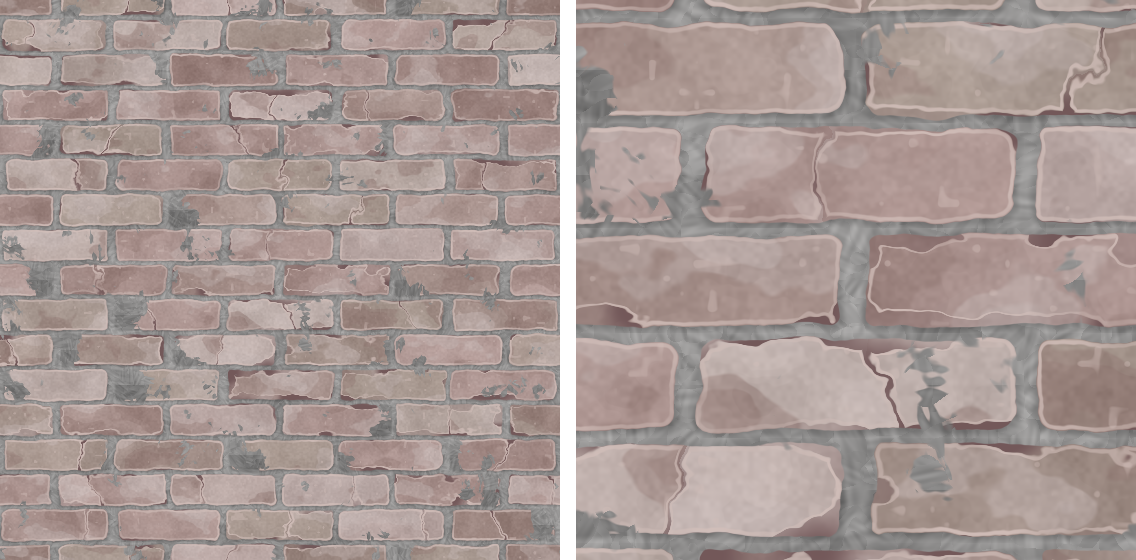
Left, the full canvas; right, a detail of the centre.
Reproduce this texture procedurally as a WebGL 2 fragment shader.

```glsl
#version 300 es
precision highp float;
// Weathered, painted brick wall: 16 courses of 5 bricks in running bond with grey mortar.
uniform vec2 u_resolution;
out vec4 outColor;

const float COURSES = 16.0;
const float BRICKS_PER_COURSE = 5.0;
const float BRICK_PITCH = COURSES / BRICKS_PER_COURSE; // in course heights

const vec3 TAUPE  = vec3(0.655, 0.595, 0.560);
const vec3 ROSE   = vec3(0.675, 0.580, 0.565);
const vec3 BROWN  = vec3(0.570, 0.470, 0.450);
const vec3 PALE   = vec3(0.765, 0.710, 0.700);
const vec3 RIM    = vec3(0.820, 0.745, 0.725);
const vec3 MAROON = vec3(0.450, 0.345, 0.350);
const vec3 MORTAR = vec3(0.580, 0.575, 0.572);

float hash(vec2 p) {
  vec3 h = fract(p.xyx * 0.1031);
  h += dot(h, h.yzx + 33.33);
  return fract((h.x + h.y) * h.z);
}

float noise(vec2 p) {
  vec2 i = floor(p), f = fract(p);
  f = f * f * (3.0 - 2.0 * f);
  return mix(mix(hash(i), hash(i + vec2(1, 0)), f.x),
             mix(hash(i + vec2(0, 1)), hash(i + vec2(1, 1)), f.x), f.y);
}

float fbm(vec2 p) {
  float sum = 0.0, amp = 0.533;
  for (int i = 0; i < 4; i++) {
    sum += amp * noise(p);
    p = mat2(1.6, 1.2, -1.2, 1.6) * p + 17.3;
    amp *= 0.5;
  }
  return sum;
}

// Short brush strokes whose direction changes from patch to patch
float strokes(vec2 p, float seed) {
  vec2 patchId = floor(p * 1.7 + 1.4 * vec2(noise(p * 3.0 + seed), noise(p * 3.0 - seed)));
  float angle = 6.283 * hash(patchId + seed);
  vec2 along = vec2(cos(angle), sin(angle));
  return noise(vec2(dot(p, along) * 3.0, dot(p, vec2(-along.y, along.x)) * 17.0) + seed);
}

float roundedBox(vec2 p, vec2 halfSize, float radius) {
  vec2 d = abs(p) - halfSize + radius;
  return length(max(d, 0.0)) + min(max(d.x, d.y), 0.0) - radius;
}

// Soft-edged tone levels, like overlapping washes
float washes(float value, float levels) {
  float v = value * levels;
  return (floor(v) + smoothstep(0.35, 0.65, fract(v))) / levels;
}

// Wandering split line; positive inside the gap, second value tells the side
vec2 crack(vec2 p, vec2 q, float place, float slant) {
  float x = p.x - place - slant * p.y - 0.55 * (fbm(q * 2.3) - 0.5);
  float gap = 0.018 + 0.9 * pow(abs(p.y), 4.0);
  return vec2(gap - abs(x), step(0.0, x));
}

vec3 mortarColor(vec2 q, float hatch, float brickDist, float below) {
  float cloud = fbm(q * 0.9 + 60.0) - 0.5;
  float fine = strokes(q * 1.5, 41.0) - 0.5;
  float shade = 1.0 + 0.24 * cloud + 0.18 * (hatch - 0.5) + 0.15 * fine;
  float shadow = (1.0 - smoothstep(0.0, 0.09, brickDist)) * mix(0.06, 0.17, below);
  return MORTAR * (shade - shadow);
}

vec3 faceColor(vec2 q, vec2 id, float side) {
  vec2 seed = id * 7.3 + side * 3.7;
  float kind = hash(id + 71.0);
  vec3 color = mix(TAUPE, ROSE, smoothstep(0.2, 0.7, hash(id + 13.0)));
  color = mix(color, BROWN, 0.75 * smoothstep(0.55, 1.0, kind));
  color = mix(color, PALE, 0.75 * smoothstep(0.3, 0.0, kind));
  color += 0.045 * (hash(seed) - 0.5);
  float broad = washes(fbm(q * vec2(0.65, 0.95) + seed), 9.0);
  float small = washes(fbm(q * 1.9 + seed + 30.0), 7.0);
  color = mix(color, PALE, 0.75 * smoothstep(0.5, 0.78, broad));
  color = mix(color, BROWN, 0.65 * smoothstep(0.47, 0.25, broad));
  color += 0.12 * (small - 0.5) + 0.04 * (noise(q * 19.0) - 0.5);
  float fleck = smoothstep(0.87, 0.95, noise(q * 7.0 + seed));
  return mix(color, RIM, 0.4 * fleck);
}

void main() {
  vec2 q = gl_FragCoord.xy / u_resolution * COURSES + vec2(0.0, 0.5);
  float aa = 0.8 * COURSES / u_resolution.y;

  // Brick cell; even courses shift by half a brick
  float course = floor(q.y);
  float column = q.x / BRICK_PITCH + 0.5 * (1.0 - mod(course, 2.0));
  vec2 id = vec2(mod(floor(column), BRICKS_PER_COURSE), mod(course, COURSES));
  vec2 p = vec2((fract(column) - 0.5) * BRICK_PITCH, fract(q.y) - 0.5);

  // Ragged outline with uneven size
  vec2 rough = vec2(fbm(q * 2.4), fbm(q * 2.4 + 40.0)) - 0.5;
  vec2 local = p + rough * vec2(0.16, 0.12);
  local.x += 0.09 * (hash(id + 5.0) - 0.5);
  vec2 halfSize = vec2(1.53 - 0.09 * hash(id + 23.0), 0.445 - 0.025 * hash(id + 31.0));
  float body = roundedBox(local, halfSize, mix(0.05, 0.22, hash(id + 9.0)));

  // Chipped edges and cracks uncover a darker layer below the face
  float chip = max(fbm(q * vec2(1.3, 2.0) + id * 3.0) - 0.53, 0.0);
  float face = body + chip * 0.95 * smoothstep(0.15, 0.9, hash(id + 47.0));
  float place = 1.8 * (hash(id + 83.0) - 0.5);
  vec2 split = crack(p, q, place, 1.2 * (hash(id + 19.0) - 0.5));
  float cracked = step(0.7, hash(id + 97.0));
  face = mix(face, max(face, split.x), cracked);

  // Mortar smeared over one worn end
  float hatch = strokes(q, 11.0);
  float wornEnd = p.x * (hash(id + 61.0) < 0.5 ? -1.0 : 1.0);
  float worn = smoothstep(0.5, 1.0, hash(id + 53.0)) * smoothstep(0.1, 1.6, wornEnd);
  float smear = fbm(q * 1.5 + 90.0) + 0.5 * worn + 0.16 * (hatch - 0.5) - 0.77;

  // Layers from the mortar up to the light rim
  vec3 mortar = mortarColor(q, hatch, max(body, 0.0), step(p.y, 0.0));
  vec3 brick = faceColor(q, id, split.y * cracked);
  vec3 ledge = mix(MAROON, brick, smoothstep(0.3, 0.65, noise(q * 1.7 + 8.0)) * 0.8);
  vec3 color = mix(mortar, ledge, smoothstep(aa, -aa, body));
  color = mix(color, brick, smoothstep(aa, -aa, face));
  float rim = smoothstep(0.022 + aa, 0.008, abs(face + 0.025));
  color = mix(color, RIM, rim * mix(0.25, 0.95, noise(q * 1.8 + 25.0)));
  color = mix(color, mortar, smoothstep(-0.02, 0.03, smear));
  outColor = vec4(color, 1.0);
}
```
